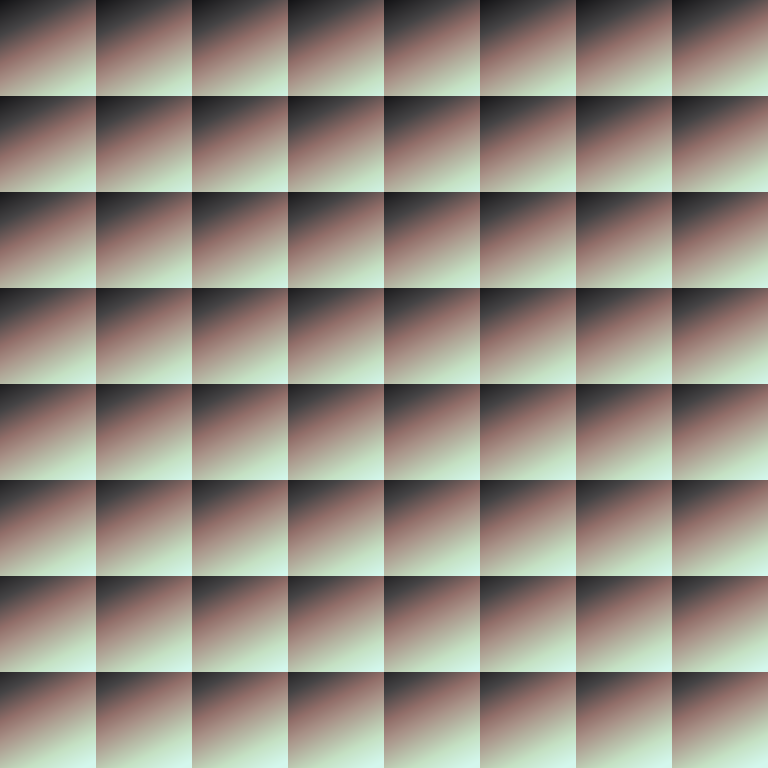
A WebGL 2 fragment shader for this pattern:

```glsl
#version 300 es
precision highp float;

uniform vec2 u_resolution;
out vec4 outColor;

const float REPEATS = 8.0;               // tiles across and down
const vec2 RAMP_WEIGHT = vec2(0.33, 0.67); // rightward and downward share of the ramp
const float ROW_DRIFT = 0.11;            // brightening from top row to bottom row
const int SAMPLES = 3;                   // antialiasing samples per axis

const vec3 BLACK = vec3(0.06, 0.06, 0.07);
const vec3 CHARCOAL = vec3(0.27, 0.265, 0.27);
const vec3 BROWN = vec3(0.57, 0.43, 0.41);
const vec3 TAUPE = vec3(0.66, 0.57, 0.53);
const vec3 SAGE = vec3(0.77, 0.88, 0.765);
const vec3 MINT = vec3(0.83, 0.97, 0.93);

// Ramp positions of the colours above
const float BLACK_AT = -0.06;
const float CHARCOAL_AT = 0.20;
const float BROWN_AT = 0.40;
const float TAUPE_AT = 0.53;
const float SAGE_AT = 0.81;
const float MINT_AT = 1.0;

float ramp(float from, float to, float t) {
    return clamp((t - from) / (to - from), 0.0, 1.0);
}

// Piecewise linear colour ramp
vec3 palette(float t) {
    vec3 color = mix(BLACK, CHARCOAL, ramp(BLACK_AT, CHARCOAL_AT, t));
    color = mix(color, BROWN, ramp(CHARCOAL_AT, BROWN_AT, t));
    color = mix(color, TAUPE, ramp(BROWN_AT, TAUPE_AT, t));
    color = mix(color, SAGE, ramp(TAUPE_AT, SAGE_AT, t));
    return mix(color, MINT, ramp(SAGE_AT, MINT_AT, t));
}

// Diagonal gradient within each tile, slightly lighter in lower rows
vec3 tileColor(vec2 uv) {
    vec2 grid = uv * REPEATS;
    vec2 local = fract(grid);
    float row = (floor(grid.y) + 0.5) / REPEATS;
    float t = dot(vec2(local.x, 1.0 - local.y), RAMP_WEIGHT);
    return palette(t + ROW_DRIFT * (0.5 - row));
}

void main() {
    // Centre a square canvas in the viewport
    float side = min(u_resolution.x, u_resolution.y);
    vec2 corner = 0.5 * (u_resolution - side);

    // Average a grid of samples to smooth the tile edges
    vec3 total = vec3(0.0);
    for (int j = 0; j < SAMPLES; j++) {
        for (int i = 0; i < SAMPLES; i++) {
            vec2 offset = (vec2(i, j) + 0.5) / float(SAMPLES) - 0.5;
            total += tileColor((gl_FragCoord.xy + offset - corner) / side);
        }
    }
    outColor = vec4(total / float(SAMPLES * SAMPLES), 1.0);
}
```
